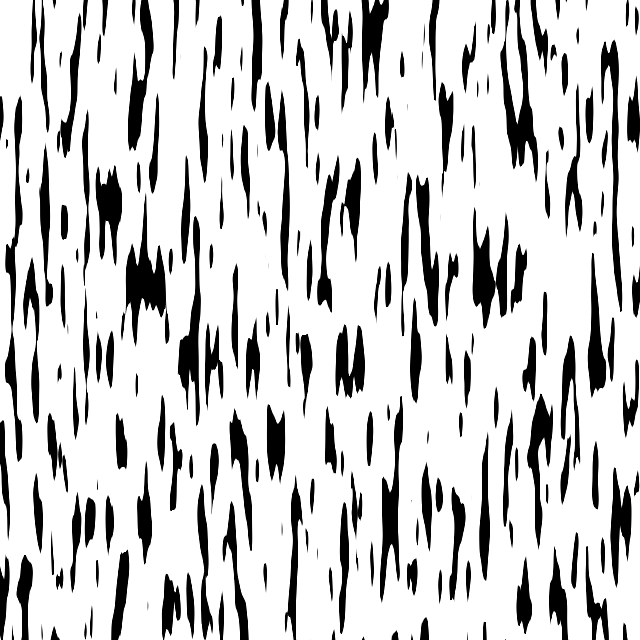
This texture is drawn by a WebGL 2 fragment shader. Its source:

```glsl
#version 300 es
precision highp float;
// Irregular black vertical slivers on white, cut from stretched gradient noise.

uniform vec2 u_resolution;
out vec4 fragColor;

// Unit gradient with a pseudo-random direction for one lattice corner
vec2 cornerGradient(vec2 corner) {
    uvec2 q = uvec2(ivec2(corner) + 4096);
    uint h = q.x * 73856093u ^ q.y * 19349663u;
    h = (h ^ (h >> 15)) * 739982445u;
    h = (h ^ (h >> 13)) * 695872825u;
    h ^= h >> 16;
    float angle = 6.28319 * float(h & 65535u) / 65536.0;
    return vec2(cos(angle), sin(angle));
}

float gradientNoise(vec2 p) {
    vec2 cell = floor(p);
    vec2 f = p - cell;
    vec2 blend = f * f * f * (f * (f * 6.0 - 15.0) + 10.0);
    vec2 right = vec2(1.0, 0.0);
    vec2 up = vec2(0.0, 1.0);
    float bottom = mix(dot(cornerGradient(cell), f),
                       dot(cornerGradient(cell + right), f - right), blend.x);
    float top = mix(dot(cornerGradient(cell + up), f - up),
                    dot(cornerGradient(cell + 1.0), f - 1.0), blend.x);
    return mix(bottom, top, blend.y);
}

void main() {
    vec2 uv = gl_FragCoord.xy / min(u_resolution.x, u_resolution.y);

    // Narrow, tall cells give the slivers their direction
    vec2 p = uv * vec2(64.0, 8.0);
    float field = gradientNoise(p);
    field += 0.30 * gradientNoise(p * 2.0 + vec2(37.3, 11.7)); // notched tips
    field += 0.30 * gradientNoise(p * 0.5 + vec2(91.6, 53.2)); // clusters and gaps

    // Threshold with an edge about one pixel wide
    float edge = (field - 0.195) / max(fwidth(field), 1e-5);
    float ink = clamp(edge * 1.5 + 0.5, 0.0, 1.0);

    fragColor = vec4(vec3(1.0 - ink), 1.0);
}
```
